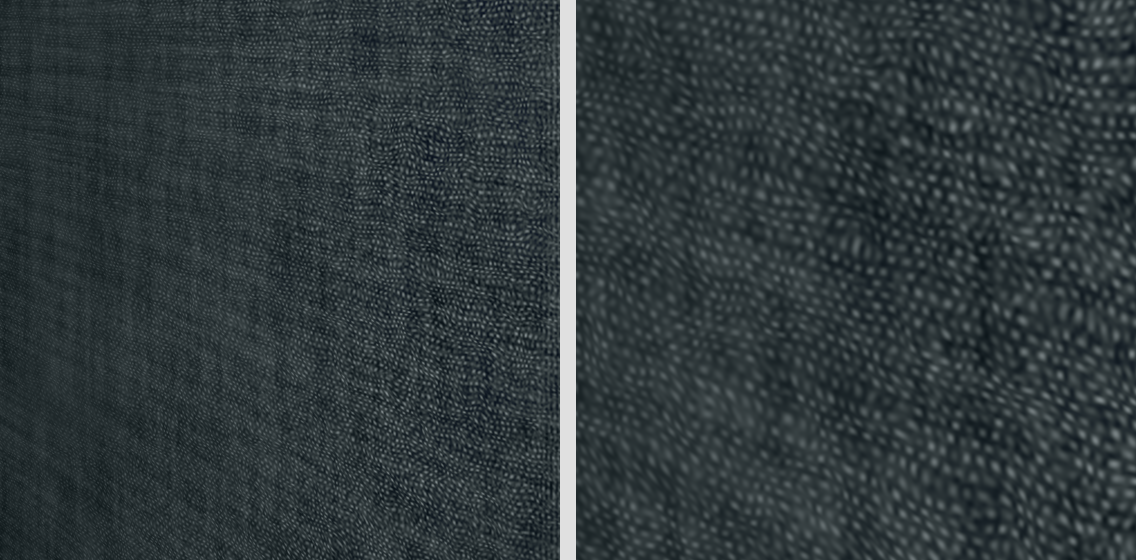
Left, the full canvas; right, a detail of the centre.
Reproduce this texture procedurally as a Shadertoy shader.

```glsl
// Dark slate woven cloth: upright warp, weft sagging to the lower right, coarser and crisper at right.
#define WEFT_COUNT 183.0
#define WARP_COUNT 165.0
#define WARP_SPREAD 38.0
#define WEFT_SAG 0.8
#define WOBBLE 0.75
#define GRAIN_CONTRAST 0.21
#define FINE_CONTRAST 0.13
#define STREAK_CONTRAST 0.06
#define LEFT_CONTRAST 0.30
#define TEAL_TINT vec3(-0.037, 0.0, 0.008)
#define VIOLET_TINT vec3(-0.010, -0.012, 0.022)

const float TAU = 6.2831853;

float hash(vec2 p) {
    vec3 q = fract(vec3(p.xyx) * 0.1031);
    q += dot(q, q.yzx + 33.33);
    return fract((q.x + q.y) * q.z);
}

// Smooth value noise in 0..1
float noise(vec2 p) {
    vec2 i = floor(p);
    vec2 f = fract(p);
    f = f * f * (3.0 - 2.0 * f);
    float low = mix(hash(i), hash(i + vec2(1, 0)), f.x);
    float high = mix(hash(i + vec2(0, 1)), hash(i + vec2(1, 1)), f.x);
    return mix(low, high, f.y);
}

// Thread coordinates: x counts warp threads, y counts weft threads
vec2 threadSpace(vec2 p) {
    float sag = WEFT_SAG * (1.0 - p.y) * (p.x - 0.4 * p.x * p.x);
    return vec2(WARP_COUNT * p.x - WARP_SPREAD * p.x * p.x,
                WEFT_COUNT * (p.y + sag));
}

// Staggered raised stitches with uneven height
float stitches(vec2 thread) {
    float row = floor(thread.y);
    float shift = 0.5 * mod(row, 2.0) + 0.35 * hash(vec2(row, 7.0));
    float along = thread.x + shift;
    float height = mix(0.55, 1.45, hash(vec2(floor(along), row)));
    float warp = 0.5 - 0.5 * cos(TAU * along);
    float weft = 0.5 - 0.5 * cos(TAU * thread.y);
    return warp * weft * height;
}

void mainImage(out vec4 fragColor, in vec2 fragCoord) {
    vec2 p = fragCoord / iResolution.xy;
    vec2 thread = threadSpace(p);
    vec2 footprint = fwidth(thread);
    float resolved = 1.0 - smoothstep(0.45, 1.0, max(footprint.x, footprint.y));

    // Uneven yarn bends the weave
    vec2 bend = vec2(noise(thread * 0.45), noise(thread * 0.45 + 51.0)) - 0.5;
    vec2 drift = vec2(noise(p * 22.0 + 9.0), noise(p * 22.0 + 31.0)) - 0.5;
    vec2 bentThread = thread + WOBBLE * bend + 1.4 * drift;
    float stitch = (stitches(bentThread) - 0.25) * resolved;

    // Yarn fuzz and long streaks along both thread directions
    float fuzz = noise(p * vec2(250.0, 210.0)) - 0.5;
    float warpStreak = noise(vec2(thread.x * 0.8, p.y * 9.0)) - 0.5;
    float weftStreak = noise(vec2(p.x * 9.0, thread.y * 0.75)) - 0.5;
    float band = noise(vec2(p.x * 28.0, p.y * 2.0)) - 0.5;

    // Relief strength grows toward the right; the far edge turns ribbed
    float relief = mix(LEFT_CONTRAST, 1.0, smoothstep(0.05, 0.8, p.x));
    relief *= 0.8 + 0.4 * noise(p * 7.0 + 3.0);
    float edge = smoothstep(0.93, 1.0, p.x);
    float rib = cos(TAU * thread.x * 1.15 + 2.0 * drift.x) * resolved;

    // Soft light, dimmer toward the lower left
    float light = mix(0.18, 0.225, smoothstep(0.0, 0.55, p.x));
    light += 0.025 * (p.y - 0.5) * (1.0 - 0.5 * p.x);
    light -= 0.02 * (1.0 - smoothstep(0.0, 0.1, p.x));
    light += 0.018 * band + 0.02 * (noise(p * 5.0) - 0.5);

    float tone = light;
    tone += relief * (GRAIN_CONTRAST * stitch * (1.0 - 0.4 * edge) + FINE_CONTRAST * fuzz);
    tone += STREAK_CONTRAST * (warpStreak + weftStreak) * mix(0.6, 1.0, relief);
    tone += 0.05 * edge * rib;
    tone = max(tone, 0.075);

    // Violet gathers in the shadows, mostly at the upper right
    float violet = smoothstep(0.25, 0.11, tone) * smoothstep(0.2, 0.9, p.x);
    violet *= (0.4 + 0.6 * p.y) * (0.4 + 1.2 * noise(p * 14.0 + 17.0));
    vec3 color = tone + TEAL_TINT + VIOLET_TINT * violet;

    fragColor = vec4(clamp(color, 0.0, 1.0), 1.0);
}
```
